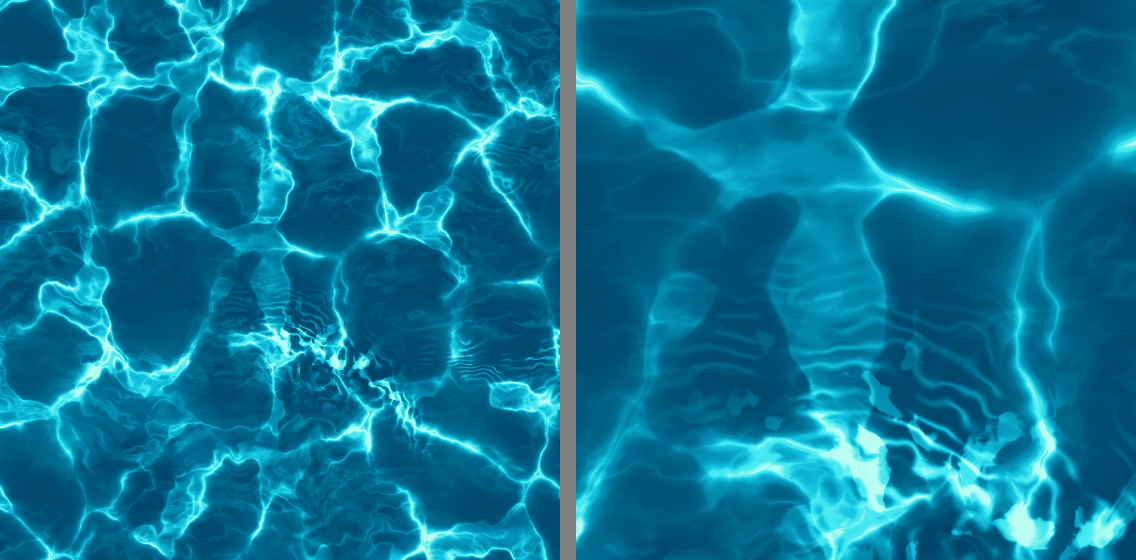
Left: the whole. Right: its middle third, enlarged.
This texture is drawn by a WebGL 1 fragment shader. Its source:

```glsl
precision highp float;
uniform vec2 u_resolution;

#define CELLS vec2(5.8, 5.0)
#define WARP 0.10
#define FINE_WARP 0.030
#define WRINKLE 0.007
#define ROUNDNESS 34.0
#define LINE_SHARPNESS 42.0
#define LINE_LIGHT 0.80
#define HALO_LIGHT 0.22
#define SHEET_LIGHT 0.24
#define STRAND_LIGHT 0.34
#define RIPPLE_FREQ 430.0

vec2 hash2(vec2 p) {
  vec3 q = fract(p.xyx * vec3(0.1031, 0.1030, 0.0973));
  q += dot(q, q.yzx + 33.33);
  return fract((q.xx + q.yz) * q.zy);
}

float noise(vec2 p) {
  vec2 i = floor(p), f = fract(p);
  f = f * f * f * (f * (f * 6.0 - 15.0) + 10.0);
  float low = mix(hash2(i).x, hash2(i + vec2(1, 0)).x, f.x);
  float high = mix(hash2(i + vec2(0, 1)).x, hash2(i + vec2(1, 1)).x, f.x);
  return mix(low, high, f.y);
}

float fbm(vec2 p) {
  float sum = 0.0, amp = 0.533;
  for (int i = 0; i < 4; i++) {
    sum += amp * noise(p);
    p = mat2(1.6, 1.2, -1.2, 1.6) * p + 7.3;
    amp *= 0.5;
  }
  return sum;
}

vec2 warp(vec2 p) { return vec2(fbm(p), fbm(p + 31.7)) - 0.5; }

// Thin bright threads along the middle level of a noise
float threads(vec2 p, float sharpness) {
  return pow(1.0 - abs(2.0 * fbm(p) - 1.0), sharpness);
}

// Rounded distance to the nearest border of a jittered cell
float cellBorder(vec2 p) {
  vec2 i = floor(p), f = fract(p), nearCell = vec2(0.0), nearest = vec2(9.0);
  for (int y = -1; y <= 1; y++)
    for (int x = -1; x <= 1; x++) {
      vec2 cell = vec2(x, y), r = cell + hash2(i + cell) - f;
      if (dot(r, r) < dot(nearest, nearest)) { nearest = r; nearCell = cell; }
    }
  float sum = 0.0001;
  for (int y = -2; y <= 2; y++)
    for (int x = -2; x <= 2; x++) {
      vec2 cell = nearCell + vec2(x, y), r = cell + hash2(i + cell) - f;
      vec2 span = r - nearest;
      if (dot(span, span) > 0.0001)
        sum += exp(-ROUNDNESS * dot(0.5 * (r + nearest), normalize(span)));
    }
  return -log(sum) / ROUNDNESS;
}

// Soft tilted oval of disturbed water
float disturbed(vec2 p, vec2 center, vec2 size, float angle) {
  float c = cos(angle), s = sin(angle);
  vec2 q = mat2(c, -s, s, c) * (p - center) / size;
  return exp(-dot(q, q));
}

// Fine concentric crests, bent by noise
float crests(vec2 p, vec2 center) {
  float phase = length((p - center) * vec2(0.7, 1.0)) * RIPPLE_FREQ + 34.0 * fbm(p * 13.0);
  return pow(0.5 + 0.5 * sin(phase), 3.0) * smoothstep(0.2, 0.7, noise(p * 42.0));
}

vec3 waterColor(float v) {
  vec3 c = mix(vec3(0.0, 0.27, 0.41), vec3(0.0, 0.42, 0.56), smoothstep(-0.03, 0.32, v));
  c = mix(c, vec3(0.01, 0.55, 0.69), smoothstep(0.27, 0.47, v));
  c = mix(c, vec3(0.07, 0.76, 0.87), smoothstep(0.45, 0.74, v));
  c = mix(c, vec3(0.27, 0.91, 0.94), smoothstep(0.72, 0.93, v));
  return mix(c, vec3(0.72, 0.99, 0.95), smoothstep(0.96, 1.35, v));
}

void main() {
  vec2 uv = gl_FragCoord.xy / min(u_resolution.x, u_resolution.y);

  // Disturbed spots on the surface
  vec2 spotA = vec2(0.55, 0.38), spotB = vec2(0.90, 0.37), spotC = vec2(0.88, 0.69);
  float a = disturbed(uv, spotA, vec2(0.12, 0.065), -0.5);
  a += disturbed(uv, vec2(0.70, 0.29), vec2(0.10, 0.025), -0.95);
  float b = disturbed(uv, spotB, vec2(0.11, 0.05), 0.1);
  float c = disturbed(uv, spotC, vec2(0.08, 0.06), -0.4);

  // Refraction bends and wrinkles the light net
  float rough = smoothstep(0.38, 0.66, fbm(uv * 4.0 + 50.0));
  vec2 p = uv + WARP * warp(uv * 4.5) + FINE_WARP * (0.5 + rough + a) * warp(uv * 15.0 + 5.0);
  p += WRINKLE * (0.3 + rough + a + b) * warp(uv * 48.0);

  // Main net: broken lines that open into folded sheets
  float d = cellBorder(p * CELLS + 3.0);
  float opening = 0.19 * smoothstep(0.50, 0.76, fbm(uv * 6.5 + 11.0));
  float strength = mix(0.12, 1.25, smoothstep(0.25, 0.75, fbm(uv * 13.0 + 2.0)));
  float rim = exp(-abs(d - opening) * LINE_SHARPNESS);
  float sheet = smoothstep(0.015, -0.015, d - opening) * smoothstep(0.0, 0.04, opening);
  float glow = exp(-max(d, 0.0) * 9.0);
  float bed = smoothstep(0.38, 0.80, fbm(uv * 3.5 + 20.0));
  float grain = fbm(p * vec2(26.0, 50.0));

  float light = 0.02 + 0.17 * bed + HALO_LIGHT * glow * (0.4 + 0.7 * strength);
  light += SHEET_LIGHT * sheet * (0.2 + 1.6 * grain) + LINE_LIGHT * strength * rim;

  // Second fold: a fainter line that strays from the first
  float fold = cellBorder(p * CELLS + 3.0 + 0.8 * warp(uv * 7.0 + 40.0));
  float broken = smoothstep(0.42, 0.66, fbm(uv * 10.0 + 80.0));
  light += 0.50 * broken * exp(-abs(fold) * 40.0) + 0.06 * exp(-abs(fold) * 9.0);

  // Threads and small wrinkles, mostly where the water is rough or lit
  float lit = clamp(0.15 + 0.75 * rough + 0.5 * glow + 0.6 * sheet, 0.0, 1.3);
  float veil = smoothstep(0.3, 0.65, noise(uv * 8.0 + 70.0));
  light += STRAND_LIGHT * lit * veil * threads(p * vec2(8.0, 14.0) + 60.0, 16.0);
  light += 0.20 * lit * threads(p * vec2(20.0, 36.0) + 90.0, 9.0) * (1.2 - veil);
  light += 0.32 * rough * (grain - 0.45);

  // Ripple crests and glints
  light += a * (0.80 * crests(uv, spotA - vec2(0.12, 0.1)) - 0.08);
  light += b * (0.75 * crests(uv, spotB - vec2(0.0, 0.16)) - 0.03) + c * 0.40 * crests(uv, spotC);
  light += 0.60 * a * smoothstep(0.58, 0.68, fbm(p * 48.0));

  gl_FragColor = vec4(waterColor(light), 1.0);
}
```
